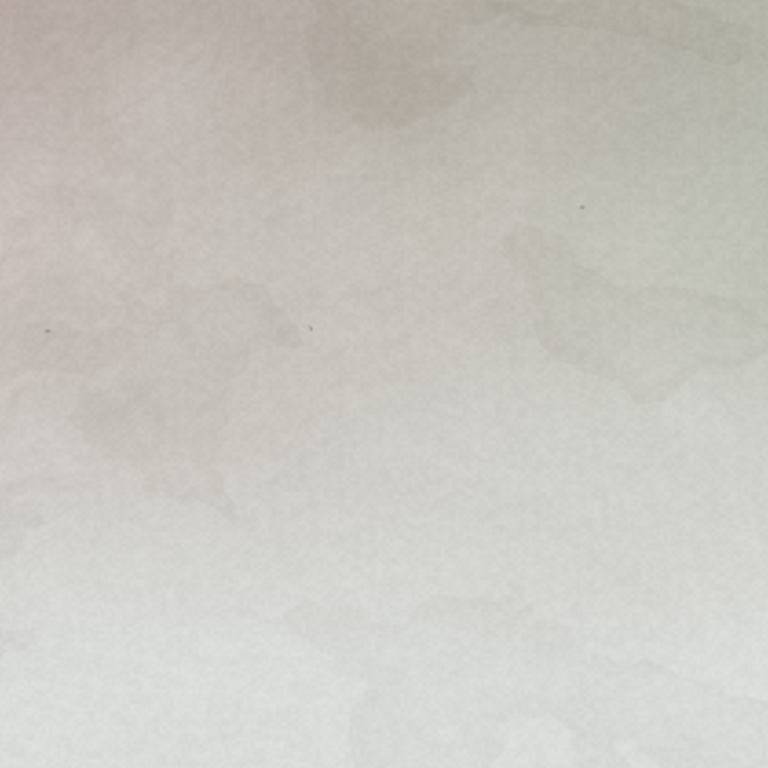
Give the GLSL for this texture, as a WebGL 2 fragment shader.

```glsl
#version 300 es
precision highp float;
// Weathered plaster wall: soft vertical fade, faint damp stains, fine grain and a few specks.

uniform vec2 u_resolution;
out vec4 fragColor;

const vec3 PALE = vec3(0.855, 0.865, 0.855);
const vec3 LIGHT = vec3(0.812, 0.806, 0.785);
const vec3 MIDDLE = vec3(0.765, 0.750, 0.720);
const vec3 DARK = vec3(0.715, 0.690, 0.658);
const vec3 SIDE_TINT = vec3(-0.016, 0.008, -0.004);  // pink left, green right
const vec3 STAIN_TINT = vec3(0.90, 1.0, 1.12);       // stains lean warm
const float CLOUD_STRENGTH = 0.075;
const float STAIN_STRENGTH = 0.020;
const float BRUSH_STRENGTH = 0.016;
const float GRAIN_SCALE = 210.0;
const float GRAIN_STRENGTH = 0.026;
const float RELIEF_STRENGTH = 0.020;
const float SPECK_CELLS = 6.0;
const float SPECK_CHANCE = 0.16;
const float SPECK_STRENGTH = 0.13;

float hash(vec2 p) {
    return fract(sin(dot(p, vec2(127.1, 311.7))) * 43758.5453);
}

float noise(vec2 p) {
    vec2 cell = floor(p);
    vec2 f = fract(p);
    f = f * f * (3.0 - 2.0 * f);
    float low = mix(hash(cell), hash(cell + vec2(1.0, 0.0)), f.x);
    float high = mix(hash(cell + vec2(0.0, 1.0)), hash(cell + 1.0), f.x);
    return mix(low, high, f.y);
}

float fbm(vec2 p) {
    float sum = 0.0;
    float amplitude = 0.5;
    for (int i = 0; i < 5; i++) {
        sum += amplitude * noise(p);
        p = mat2(0.8, 0.6, -0.6, 0.8) * p * 2.03 + 17.3;
        amplitude *= 0.5;
    }
    return sum / 0.96875;
}

// Base colour from the pale foot of the wall to its dark top.
vec3 wallFade(float height) {
    vec3 colour = mix(PALE, LIGHT, smoothstep(0.08, 0.44, height));
    colour = mix(colour, MIDDLE, smoothstep(0.36, 0.67, height));
    return mix(colour, DARK, smoothstep(0.66, 1.0, height));
}

// Damp patches with one crisp, ragged border and a soft interior.
float stains(vec2 p) {
    vec2 warp = vec2(fbm(p * 5.0 + 3.1), fbm(p * 5.0 + 41.7)) - 0.5;
    float field = fbm(p * vec2(3.2, 4.6) + warp * 0.9 + 8.4);
    float border = smoothstep(0.555, 0.585, field);
    return border * (1.0 - 0.6 * smoothstep(0.57, 0.72, field));
}

// Small elongated marks, at most one per cell.
float specks(vec2 p, float pixel) {
    vec2 cell = floor(p * SPECK_CELLS);
    vec2 jitter = vec2(hash(cell + 5.3), hash(cell + 9.7));
    vec2 offset = p - (cell + 0.2 + 0.6 * jitter) / SPECK_CELLS;
    float angle = 3.14159 * hash(cell + 2.9);
    offset = mat2(cos(angle), -sin(angle), sin(angle), cos(angle)) * offset;
    offset += 0.003 * (noise(p * 180.0) - 0.5);
    float radius = mix(0.0025, 0.0055, hash(cell + 13.1));
    float edge = length(offset * vec2(1.0, 1.7)) - radius;
    float present = step(hash(cell + 21.5), SPECK_CHANCE);
    return present * (1.0 - smoothstep(-0.002 - pixel, 0.001 + pixel, edge));
}

void main() {
    vec2 p = gl_FragCoord.xy / u_resolution.y;
    float side = gl_FragCoord.x / u_resolution.x - 0.5;
    float pixel = 1.0 / u_resolution.y;

    // Fade with an uneven horizon and a sideways change of hue
    float drift = fbm(p * vec2(2.2, 3.0) + 30.6) - 0.5;
    vec3 colour = wallFade(p.y + 0.16 * drift);
    colour += SIDE_TINT * side * 2.0 * smoothstep(0.1, 0.8, p.y);

    // Broad clouds, strongest towards the upper left
    float age = mix(0.35, 1.0, smoothstep(0.2, 0.8, p.y)) * (1.0 - 0.5 * side);
    float cloud = fbm(p * vec2(3.6, 4.2) + 12.2) - 0.5;
    colour += CLOUD_STRENGTH * age * cloud * STAIN_TINT;
    colour -= STAIN_STRENGTH * stains(p) * STAIN_TINT;

    // Wiped streaks across and down
    float across = fbm(p * vec2(7.0, 22.0) + 50.4) - 0.5;
    float down = fbm(p * vec2(26.0, 7.0) + 71.8) - 0.5;
    colour += BRUSH_STRENGTH * age * (across + down);

    // Fine grain and shallow lit relief
    float grain = noise(p * GRAIN_SCALE) + 0.6 * noise(p * GRAIN_SCALE * 0.47 + 6.2) - 0.8;
    vec2 bump = p * 75.0;
    float relief = noise(bump) - noise(bump + vec2(-0.25, 0.3));
    colour += GRAIN_STRENGTH * grain + RELIEF_STRENGTH * age * relief;

    colour -= SPECK_STRENGTH * specks(p, pixel);
    fragColor = vec4(clamp(colour, 0.0, 1.0), 1.0);
}
```
